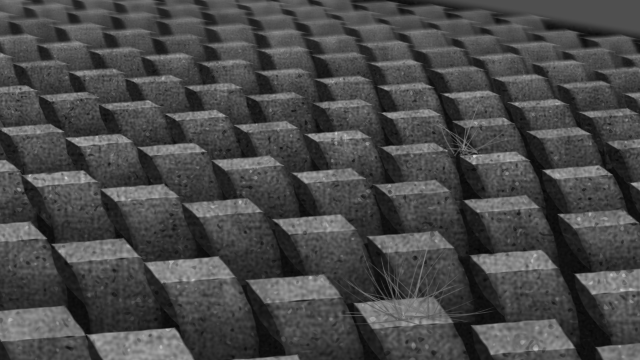
Write a Shadertoy shader that draws this texture.

```glsl
const vec3 GROUND = vec3(0.06);
const vec3 PAVING = vec3(0.31);
const vec3 TOP_FACE = vec3(0.50);
const vec3 FRONT_LIT = vec3(0.35);
const vec3 FRONT_SHADE = vec3(0.15);
const vec3 SIDE_FACE = vec3(0.12);
const vec3 GRASS = vec3(0.56);
const vec2 EDGE = vec2(0.148, 0.0116);  // long edge of a block top
const float BODY_HEIGHT = 0.162;

vec2 hash2(vec2 p) {
    p = vec2(dot(p, vec2(127.1, 311.7)), dot(p, vec2(269.5, 183.3)));
    return fract(sin(p) * 43758.5);
}

float gradientNoise(vec2 p) {
    vec2 cell = floor(p), f = fract(p);
    vec2 s = f * f * (3.0 - 2.0 * f);
    vec4 d;
    for (int k = 0; k < 4; k++) {
        vec2 corner = vec2(k % 2, k / 2);
        d[k] = dot(hash2(cell + corner) * 2.0 - 1.0, f - corner);
    }
    return mix(mix(d.x, d.y, s.x), mix(d.z, d.w, s.x), s.y);
}

float cover(float dist, float soft) {
    return smoothstep(soft, -soft, dist);
}

// Rough concrete: fine grit, broad stains, dark pits and pale chips
float concrete(vec2 p, float sharpness) {
    float grit = gradientNoise(p * 125.0) * 0.75 + gradientNoise(p * 55.0) * 0.35;
    float stain = gradientNoise(p * 15.0) * 0.35;
    float spot = gradientNoise(p * 80.0 + 31.0);
    float pits = smoothstep(0.22, 0.45, -spot) * 0.5;
    float chips = smoothstep(0.28, 0.5, spot) * 0.6;
    return 1.0 + stain + (grit - pits + chips) * sharpness;
}

float perspective(vec2 id) {
    return 1.0 - 0.025 * id.x - 0.105 * id.y;
}

// Position of a block on the canvas, rows receding upward
vec2 blockCentre(vec2 id, float depth) {
    vec2 c = vec2(0.088 + 0.1833 * id.x - 0.125 * id.y,
                  0.3565 + 0.0206 * id.x + 0.0579 * id.y) / depth;
    return vec2(c.x - 0.0039 * id.y * id.y, 1.0 - c.y);
}

vec3 drawBlock(vec3 color, vec2 q, vec2 id, float depth, float soft, float sharpness) {
    vec2 chance = hash2(id + 17.0);
    vec2 inward = vec2(0.035, -0.021 / (depth * depth));
    vec2 corner = -0.5 * (EDGE + inward);
    float wear = gradientNoise(q * 45.0 + chance * 50.0) * 0.004 * sharpness;
    float rough = concrete(q + chance * 7.0, sharpness * 0.8);
    float tone = 0.9 + 0.2 * chance.x;

    // Narrow side, curving in toward the foot
    float fall = corner.y - q.y;
    float outline = corner.x + 0.0625 * pow(max(fall, 0.0) / 0.118, 2.0);
    float side = max(max(outline - q.x, -fall), max(fall - 0.13, q.x + 0.02));
    color = mix(color, SIDE_FACE * rough * tone, cover(side + wear, soft));

    // Front, sweeping down from the upper arris
    vec2 lip = q - 0.5 * inward;
    float drop = lip.x * EDGE.y / EDGE.x - lip.y;
    float k = clamp(drop / BODY_HEIGHT, 0.0, 1.0);
    float across = lip.x - 0.046 * (1.0 - (1.0 - k) * (1.0 - k));
    float front = max(abs(across) - 0.5 * EDGE.x, max(-drop, drop - BODY_HEIGHT));
    vec3 face = mix(FRONT_LIT, FRONT_SHADE, smoothstep(-0.1, 0.95, k));
    face *= 1.0 - 0.35 * smoothstep(0.055, 0.076, abs(across));
    color = mix(color, face * rough * tone, cover(front + wear, soft));

    // Flat top with a pale worn front edge
    float area = EDGE.x * inward.y - EDGE.y * inward.x;
    float u = (q.x * inward.y - q.y * inward.x) / area;
    float v = (EDGE.x * q.y - EDGE.y * q.x) / area;
    float top = max((abs(u) - 0.5) * EDGE.x * 0.6, (abs(v) - 0.5) * abs(inward.y));
    float arris = smoothstep(0.25, 0.5, v) * 0.12;
    vec3 cap = TOP_FACE * (tone + arris) * mix(1.0, rough, 0.7);
    return mix(color, cap, cover(top + wear * 0.5, soft));
}

// Fan of thin bent blades
vec3 drawTuft(vec3 color, vec2 p, vec2 root, float size, float spread, float count, float pixel) {
    for (float n = 0.0; n < count; n++) {
        vec2 a = hash2(vec2(n, size * 90.0)), b = hash2(vec2(n + 60.0, root.x));
        float angle = 1.57 + (a.x - 0.5) * spread;
        vec2 dir = vec2(cos(angle), sin(angle));
        vec2 r = p - root - (b - 0.5) * vec2(0.5, 0.18) * size;
        float reach = size * (0.4 + 0.6 * a.y);
        float along = dot(r, dir) / reach;
        float bend = (b.x - 0.5) * 0.5 * reach * along * along;
        float off = abs(dot(r, vec2(-dir.y, dir.x)) - bend);
        float width = 0.0016 * (1.0 - 0.7 * clamp(along, 0.0, 1.0));
        float blade = cover(off - width, pixel) * step(0.0, along) * cover(along - 1.0, 0.1);
        color = mix(color, GRASS * (0.5 + 0.6 * b.y), blade * 0.75);
    }
    return color;
}

void mainImage(out vec4 fragColor, in vec2 fragCoord) {
    vec2 p = fragCoord / iResolution.y;
    float pixel = 1.0 / iResolution.y;
    float beyond = smoothstep(-0.02, 0.02, p.y - 0.98 + 0.17 * (p.x - 1.3));
    vec3 color = mix(GROUND * concrete(p, 0.8), PAVING, beyond);

    // Staggered rows, painted from far to near
    for (float row = -8.0; row <= 3.0; row++) {
        for (float column = -4.0; column <= 11.0; column++) {
            if (row < -7.5 && column > 9.5) continue;
            vec2 id = vec2(column, row);
            float depth = perspective(id);
            vec2 jitter = (hash2(id) - 0.5) * 0.008;
            vec2 q = (p - blockCentre(id, depth)) * depth - jitter;
            if (abs(q.x) > 0.16 || q.y > 0.08 || q.y < -0.26) continue;
            float blur = smoothstep(1.05, 1.65, depth);
            float soft = (pixel + 0.006 * blur) * depth;
            color = drawBlock(color, q, id, depth, soft, 1.0 - 0.9 * blur);
        }
    }

    color = drawTuft(color, p, vec2(1.15, 0.13), 0.21, 3.6, 44.0, pixel);
    color = drawTuft(color, p, vec2(1.29, 0.57), 0.15, 2.8, 16.0, pixel);
    fragColor = vec4(clamp(color, 0.0, 1.0), 1.0);
}
```
